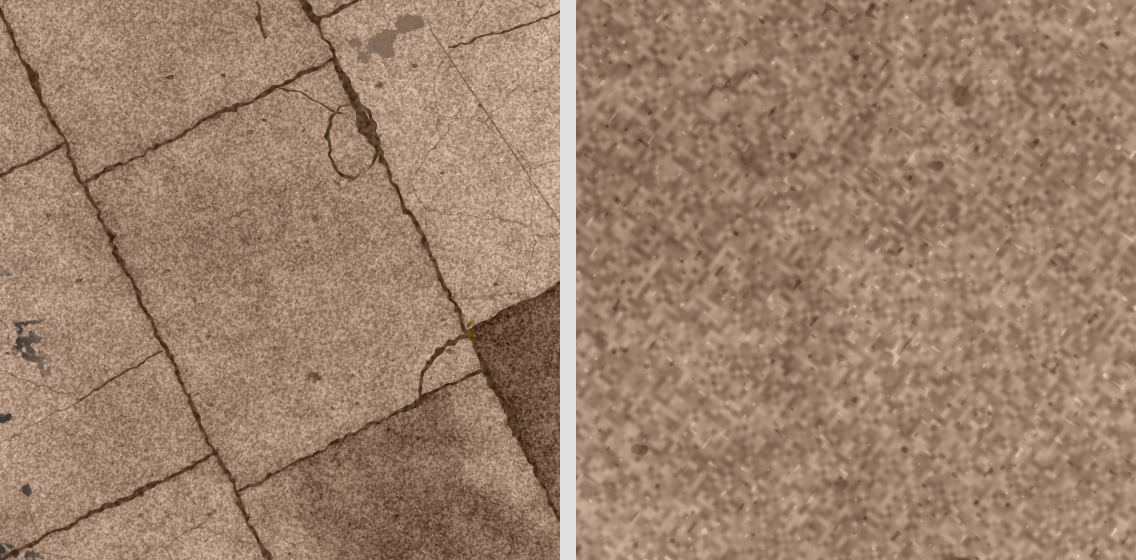
Left, the full canvas; right, a detail of the centre.
Give the GLSL for this texture, as a WebGL 1 fragment shader.

```glsl
precision highp float;
uniform vec2 u_resolution;

#define STRIP_WIDTH 0.497
#define SLAB_LENGTH 0.615
#define FIRST_JOINT 0.431
#define SLAB_SHIFT -0.075
#define JOINT_WIDTH 0.0042
#define GRAIN 0.235
#define CONCRETE vec3(0.662, 0.55, 0.47)
#define DIRT vec3(0.27, 0.18, 0.1)
#define MOSS vec3(0.42, 0.34, 0.05)
#define TAR vec3(0.25, 0.22, 0.2)

float hash(vec2 p) {
  vec3 q = fract(vec3(p.xyx) * 0.1031);
  q += dot(q, q.yzx + 33.33);
  return fract((q.x + q.y) * q.z);
}

float noise(vec2 p) {
  vec2 i = floor(p), f = fract(p);
  f = f * f * (3.0 - 2.0 * f);
  return mix(mix(hash(i), hash(i + vec2(1, 0)), f.x),
             mix(hash(i + vec2(0, 1)), hash(i + vec2(1, 1)), f.x), f.y);
}

float fbm(vec2 p) {
  float sum = 0.0, amp = 0.516;
  for (int i = 0; i < 5; i++) {
    sum += amp * noise(p);
    p = mat2(1.6, 1.2, -1.2, 1.6) * p + 7.3;
    amp *= 0.5;
  }
  return sum;
}

float segment(vec2 p, vec2 a, vec2 b) {
  vec2 ab = b - a;
  return length(p - a - ab * clamp(dot(p - a, ab) / dot(ab, ab), 0.0, 1.0));
}

float stroke(float dist, float width) {
  float soft = max(0.0016, 0.7 / u_resolution.y);
  return 1.0 - smoothstep(width - soft, width + soft, dist);
}

// Gap between the two nearest cell centres: zero along cell borders
float cellBorder(vec2 p) {
  float near = 9.0, next = 9.0;
  for (int y = -1; y <= 1; y++)
    for (int x = -1; x <= 1; x++) {
      vec2 c = floor(p) + vec2(x, y);
      float d = length(c + vec2(hash(c), hash(c + 41.7)) - p);
      next = min(next, max(near, d));
      near = min(near, d);
    }
  return next - near;
}

// Sparse dark pits scattered over a jittered grid
float pits(vec2 p, float cells, float share) {
  vec2 c = floor(p * cells), f = fract(p * cells);
  vec2 centre = 0.3 + 0.4 * vec2(hash(c + 5.1), hash(c + 9.4));
  float r = 0.06 + 0.13 * hash(c + 2.8);
  float d = length((f - centre) * vec2(0.8, 1.2)) + 0.2 * (noise(p * 160.0) - 0.5);
  return step(hash(c + 17.0), share) * (1.0 - smoothstep(r - 0.07, r + 0.07, d));
}

void main() {
  vec2 p = gl_FragCoord.xy / u_resolution;
  vec2 wobble = vec2(noise(p * 22.0), noise(p * 22.0 + 50.0)) - 0.5;
  vec2 ragged = vec2(noise(p * 90.0), noise(p * 90.0 + 90.0)) - 0.5;
  vec2 w = p + 0.009 * wobble + 0.007 * ragged;
  float cloud = fbm(p * 5.0), rough = fbm(p * 26.0 + 3.0);

  // Tilted slab axes: x across the strips, y along them
  vec2 q = mat2(0.898, -0.44, 0.44, 0.898) * w;
  float across = (q.x - FIRST_JOINT) / STRIP_WIDTH;
  float strip = floor(across);
  float middle = 1.0 - mod(strip, 2.0);
  float along = (q.y - SLAB_SHIFT * middle) / SLAB_LENGTH;
  float longJoint = abs(fract(across + 0.5) - 0.5) * STRIP_WIDTH;
  float crossJoint = abs(fract(along + 0.5) - 0.5) * SLAB_LENGTH;
  float joint = min(longJoint, crossJoint * 1.2);
  float right = step(1.0, strip), lower = 1.0 - step(0.0, along);

  // Broad tone: pale right strip, dull middle, wet stains below
  float tone = 0.11 * (cloud - 0.5) + 0.12 * (rough - 0.5) + 0.05 * right * (1.0 - lower);
  tone -= 0.06 * exp(-8.0 * dot(p - vec2(0.46, 0.5), p - vec2(0.46, 0.5)));
  tone -= right * lower * (0.17 + 0.35 * (cloud - 0.4));
  float pool = 1.0 - length((p - vec2(0.79, 0.08)) / vec2(0.27, 0.2));
  float soak = smoothstep(-0.1, 0.9, pool + 2.0 * (fbm(p * 8.0 + 4.0) - 0.5));
  tone -= 0.2 * middle * lower * soak;
  tone -= 0.12 * exp(-joint / 0.009);

  // Sandy grain with pale chips, turned off the pixel axes
  vec2 g = mat2(0.8, 0.6, -0.6, 0.8) * p + 2.0;
  tone += GRAIN * (noise(g * 300.0) - 0.5) + 0.09 * (noise(g * 150.0) - 0.5);
  tone += 0.13 * smoothstep(0.86, 0.98, noise(g * 230.0 + 31.0));
  tone -= 0.13 * smoothstep(0.85, 0.97, noise(g * 190.0 + 77.0));
  vec3 color = CONCRETE + tone * vec3(1.0, 1.02, 0.98);

  // Worn patch and tar flecks
  vec2 wear = mat2(0.87, -0.5, 0.5, 0.87) * (p - vec2(0.705, 0.94));
  float worn = length(wear / vec2(0.075, 0.022)) + 4.0 * (rough - 0.5);
  color = mix(color, vec3(0.46, 0.37, 0.31), 0.75 * (1.0 - smoothstep(0.6, 0.85, worn)));
  float tarZone = smoothstep(0.13, 0.02, p.x) * smoothstep(0.56, 0.45, p.y);
  float tar = smoothstep(0.64, 0.7, fbm(p * 17.0 + 8.0) + 0.06 * tarZone) * tarZone;
  color = mix(color, TAR, tar * smoothstep(0.3, 0.6, noise(g * 120.0)));

  // Hairlines, long cracks and broken corners
  float hairZone = smoothstep(0.5, 0.65, noise(p * 4.5 + 12.0) + 0.1 * right - 0.4 * middle);
  float hair = stroke(cellBorder(w * 6.5 + 2.0) / 13.0, 0.0006) * hairZone;
  float fork = segment(w, vec2(0.0, 0.212), vec2(0.15, 0.286));
  fork = min(fork, segment(w, vec2(0.0, 0.337), vec2(0.15, 0.286)));
  fork = min(fork, segment(w, vec2(0.74, 0.68), vec2(0.83, 0.82)));
  float crack = segment(w, vec2(0.15, 0.286), vec2(0.287, 0.375));
  crack = min(crack, segment(w, vec2(0.8, 0.915), vec2(1.0, 0.98)));
  crack = min(crack, segment(w, vec2(0.455, 1.0), vec2(0.475, 0.93)));
  crack = min(crack, segment(w, vec2(0.5, 0.845), vec2(0.61, 0.8)));
  float chip = abs(length((w - vec2(0.628, 0.752)) * vec2(1.25, 0.85)) - 0.056);
  float corner = abs(length(w - vec2(0.85, 0.302)) - 0.1);
  corner += 1.0 - middle * step(0.0, along);
  float saw = segment(p, vec2(0.768, 0.948), vec2(1.0, 0.603));
  float thin = max(max(stroke(fork, 0.0009), stroke(saw, 0.0014)), hair);
  float gap = max(stroke(crack, 0.0018), stroke(min(chip, corner), 0.008 * rough - 0.001));

  // Joints widen where their edges crumble
  float crumble = smoothstep(0.54, 0.76, fbm(p * 15.0 + 20.0));
  float rubble = exp(-260.0 * dot(p - vec2(0.64, 0.78), p - vec2(0.64, 0.78)));
  float width = JOINT_WIDTH * (0.4 + 0.8 * rough + 1.2 * crumble + 2.6 * rubble * rough);
  gap = max(gap, stroke(joint, width));
  gap = max(gap, 0.7 * max(pits(p, 17.0, 0.025), pits(p + 0.37, 41.0, 0.02)));
  vec3 dirt = DIRT + 0.22 * (noise(g * 170.0) - 0.4);
  color = mix(color, dirt, max(0.5 * thin, 0.9 * gap));

  // Moss at the slab corner
  float moss = smoothstep(0.025, 0.008, length((p - vec2(0.833, 0.414)) * vec2(1.3, 0.8)));
  color = mix(color, MOSS, moss * smoothstep(0.4, 0.65, noise(g * 110.0)));
  gl_FragColor = vec4(clamp(color, 0.0, 1.0), 1.0);
}
```
